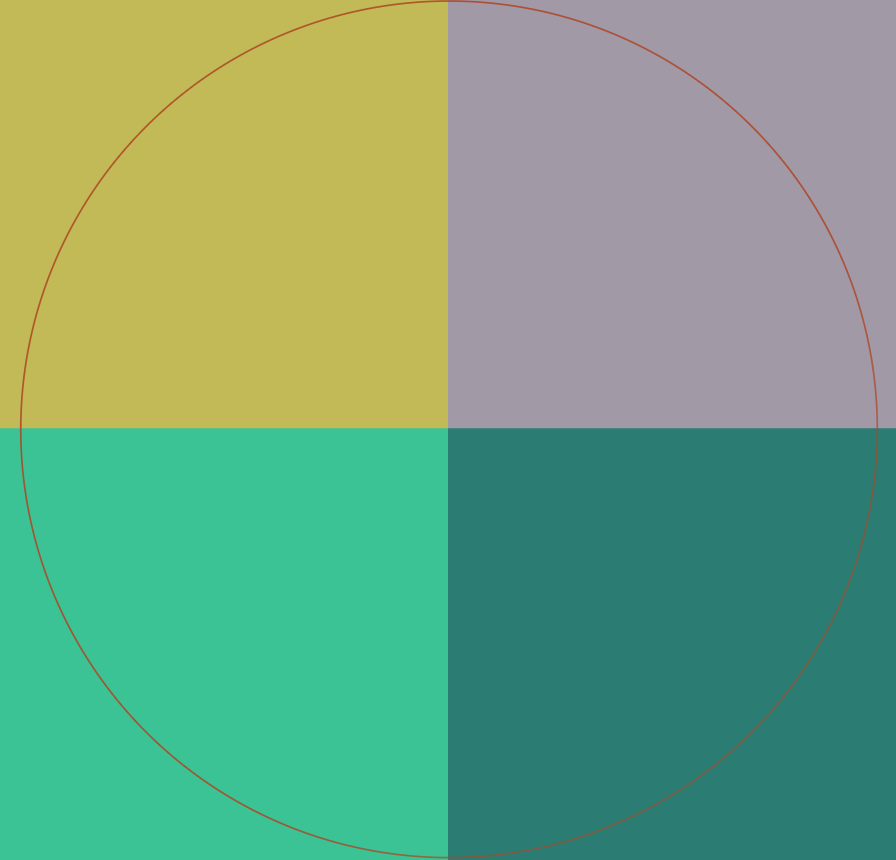
A Shadertoy shader for this background:

```glsl
// Four flat colour quadrants crossed by a thin red circle.

#define SPLIT       vec2(0.0, 0.00203)
#define RING_CENTER vec2(0.0012, 0.0008)
#define RING_RADIUS 0.498
#define RING_WIDTH  0.0020
#define RING_ALPHA  0.85
#define RING_COLOR  vec3(0.68, 0.27, 0.14)
#define OLIVE       vec3(0.76, 0.73, 0.34)
#define MAUVE       vec3(0.635, 0.60, 0.655)
#define MINT        vec3(0.235, 0.765, 0.585)
#define TEAL        vec3(0.17, 0.49, 0.45)

// Coverage of a stroke of the given width at signed distance d.
float strokeCoverage(float d, float width, float pixel) {
    return clamp((0.5 * width - abs(d)) / pixel + 0.5, 0.0, 1.0);
}

void mainImage(out vec4 fragColor, in vec2 fragCoord) {
    // Centred coordinates, one unit per canvas height
    float pixel = 1.0 / iResolution.y;
    vec2 p = (fragCoord - 0.5 * iResolution.xy) * pixel;

    // Quadrants, with edges smoothed over one pixel
    vec2 side = clamp((p - SPLIT) / pixel + 0.5, 0.0, 1.0);
    vec3 lower = mix(MINT, TEAL, side.x);
    vec3 upper = mix(OLIVE, MAUVE, side.x);
    vec3 color = mix(lower, upper, side.y);

    // Thin ring, a little fainter toward the lower right
    vec2 q = p - RING_CENTER;
    float d = length(q) - RING_RADIUS;
    float fade = 1.0 - 0.3 * smoothstep(0.2, 0.7, q.x - q.y);
    float ring = strokeCoverage(d, RING_WIDTH, pixel) * RING_ALPHA * fade;
    color = mix(color, RING_COLOR, ring);

    fragColor = vec4(color, 1.0);
}
```
